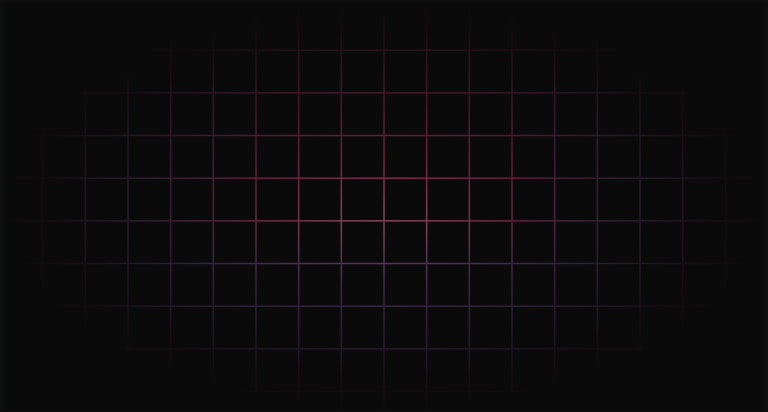
Give the GLSL for this background, as a Shadertoy shader.

```glsl
// A near-black field with a fine neon grid that fades out inside a wide ellipse.
// Grid lines use box-filtered coverage; their tint drifts from violet to rose
// through smooth regions and layered sines, ending in a crimson rim.

const float COLUMNS = 18.0;        // cells across the canvas
const float ROW_SHIFT = 0.348;     // vertical grid offset, in cells
const float LINE_WIDTH = 0.035;    // in cells
const float FRAME_WIDTH = 0.18;    // in cells
const float LINE_GAIN = 0.95;

const vec3 BACKGROUND = vec3(0.039, 0.039, 0.039);
const vec3 FRAME_TINT = vec3(0.018, 0.019, 0.019);
const vec3 VIOLET  = vec3(0.36, 0.21, 0.46);
const vec3 ROSE    = vec3(0.56, 0.12, 0.28);
const vec3 CRIMSON = vec3(0.44, 0.05, 0.13);
const vec3 MAUVE   = vec3(0.52, 0.33, 0.38);

// Share of a pixel covered by lines centred on whole numbers.
vec2 gridCoverage(vec2 cell, float pixel) {
    vec2 dist = abs(fract(cell + 0.5) - 0.5);
    vec2 overlap = 0.5 * (LINE_WIDTH + pixel) - dist;
    return clamp(overlap, 0.0, min(LINE_WIDTH, pixel)) / pixel;
}

// Slow irregular variation in the range -1 to 1.
float layeredSines(vec2 p) {
    return 0.5 * sin(1.7 * p.x + 0.8 * sin(1.3 * p.y))
         + 0.3 * sin(2.9 * p.y - 1.1 * p.x + 1.0)
         + 0.2 * sin(5.3 * p.x + 4.1 * p.y);
}

vec3 lineTint(vec2 p, vec2 q, float fade) {
    float drift = layeredSines(p);

    // Rose fills the upper middle, with violet below and at the sides.
    float upper = smoothstep(-0.29, -0.10, q.y);
    float middle = 1.0 - smoothstep(0.28, 0.75, abs(q.x) + 0.12 * drift);
    float warmth = clamp(upper * middle + 0.16 * drift * upper, 0.0, 1.0);
    vec3 tint = mix(VIOLET, ROSE, warmth);

    // A paler core lies just below the centre.
    vec2 core = (q - vec2(-0.03, -0.10)) / vec2(0.38, 0.20);
    tint = mix(tint, MAUVE, 0.75 * exp(-dot(core, core)));

    // The outer ends of the lines turn red.
    float rim = 1.0 - smoothstep(0.06, 0.27, fade + 0.04 * drift);
    return mix(tint, CRIMSON, 0.85 * rim);
}

void mainImage(out vec4 fragColor, in vec2 fragCoord) {
    float pixel = COLUMNS / iResolution.x;
    vec2 halfSize = 0.5 * iResolution.xy * pixel;
    vec2 p = fragCoord * pixel - halfSize;   // cells from the centre
    vec2 q = p / halfSize;                   // -1 to 1 on both axes

    // Grid lines under an elliptical fade.
    float fade = clamp(1.0 - length(q), 0.0, 1.0);
    vec2 coverage = gridCoverage(p + vec2(0.0, ROW_SHIFT), pixel);
    float line = max(coverage.x, coverage.y);
    vec3 color = BACKGROUND + LINE_GAIN * line * fade * lineTint(p, q, fade);

    // Faint soft frame along the canvas edge.
    vec2 inset = halfSize - abs(p);
    float frame = 1.0 - smoothstep(0.0, FRAME_WIDTH, min(inset.x, inset.y * 1.8));
    color += FRAME_TINT * frame;

    fragColor = vec4(color, 1.0);
}
```
